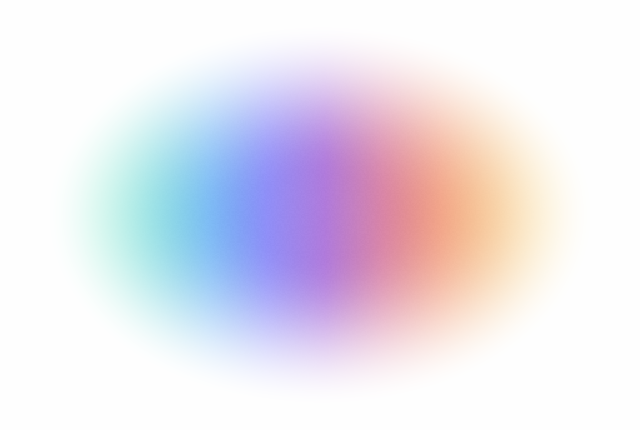
This background is drawn by a Shadertoy shader. Its source:

```glsl
// A soft elliptical glow on near-white, running from mint through blue,
// violet and rose to amber. A horizontal colour ramp is faded by an
// elliptical falloff, with a trace of hashed grain inside the glow.

// Hash without sine: cell coordinate to 0..1
float hash(vec2 cell) {
    vec3 p = fract(vec3(cell.xyx) * 0.1031);
    p += dot(p, p.yzx + 33.33);
    return fract((p.x + p.y) * p.z);
}

// Evenly spaced colour stops, blended linearly over t = 0..1
vec3 spectrum(float t) {
    vec3 stops[9] = vec3[9](
        vec3(0.12, 0.85, 0.65),   // mint
        vec3(0.23, 0.78, 0.80),   // aqua
        vec3(0.40, 0.69, 0.95),   // sky
        vec3(0.56, 0.56, 0.97),   // periwinkle
        vec3(0.69, 0.48, 0.86),   // violet
        vec3(0.85, 0.52, 0.65),   // rose
        vec3(0.935, 0.56, 0.42),  // coral
        vec3(0.94, 0.61, 0.22),   // orange
        vec3(0.95, 0.70, 0.10));  // amber
    float position = clamp(t, 0.0, 1.0) * 8.0;
    int i = min(int(position), 7);
    return mix(stops[i], stops[i + 1], position - float(i));
}

void mainImage(out vec4 fragColor, in vec2 fragCoord) {
    vec2 uv = fragCoord / iResolution.xy;

    // Elliptical falloff: solid core, fading out to nothing at radius 1
    float radius = length((uv - 0.5) / vec2(0.436, 0.455));
    float glow = 1.0 - smoothstep(0.2, 1.0, radius);

    // Ramp over the paper
    vec3 paper = vec3(0.998);
    vec3 color = mix(paper, spectrum((uv.x - 0.143) / 0.729), glow);

    // Fine grain, in cells tied to the canvas height
    vec2 cell = floor(fragCoord / iResolution.y * 344.0);
    color += (hash(cell) - 0.5) * 0.012 * glow;

    fragColor = vec4(clamp(color, 0.0, 1.0), 1.0);
}
```
